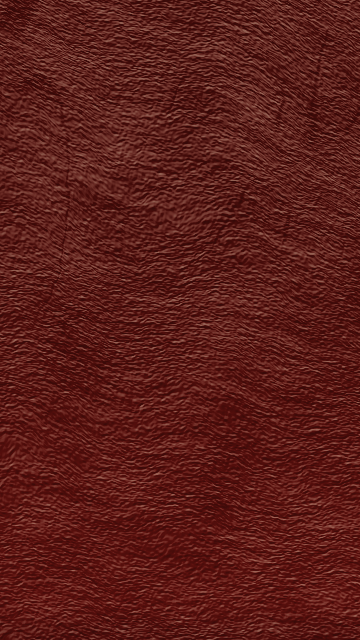
This texture is drawn by a WebGL 1 fragment shader. Its source:

```glsl
precision highp float;
// Aged red-brown leather: fine pebbled grain, slanting wrinkles and dark creases.
// A height field of stretched gradient noise is lit from above by differencing,
// then coloured as a red body plus a pale sheen that grows towards the top.

uniform vec2 u_resolution;

// All lengths are in canvas widths.
const vec2 GRAIN_FREQ = vec2(88.0, 148.0);
const vec2 PEBBLE_FREQ = vec2(42.0, 84.0);
const vec2 WRINKLE_FREQ = vec2(11.0, 42.0);
const vec2 STREAK_FREQ = vec2(5.0, 28.0);
const vec2 CREASE_FREQ = vec2(2.1, 5.5);
const vec2 VEIN_FREQ = vec2(4.2, 1.3);
const vec2 LIGHT_STEP = vec2(-0.0012, 0.0034);
const float RELIEF_GAIN = 3.7;
const float SHEEN_BASE = 0.09;
const float SHEEN_GAIN = 0.32;
const float RED_BOTTOM = 0.35;
const float RED_TOP = 0.305;
const vec3 BODY_TINT = vec3(1.0, 0.172, 0.143);
const vec3 SHEEN_COLOR = vec3(0.22, 0.29, 0.25);

vec2 hash2(vec2 cell) {
  vec3 h = fract(cell.xyx * vec3(0.1031, 0.1030, 0.0973));
  h += dot(h, h.yzx + 33.33);
  return 2.0 * fract((h.xx + h.yz) * h.zy) - 1.0;
}

// Gradient noise, centred on zero.
float noise(vec2 p) {
  vec2 i = floor(p);
  vec2 f = p - i;
  vec2 w = f * f * f * (f * (f * 6.0 - 15.0) + 10.0);
  float a = dot(hash2(i), f);
  float b = dot(hash2(i + vec2(1.0, 0.0)), f - vec2(1.0, 0.0));
  float c = dot(hash2(i + vec2(0.0, 1.0)), f - vec2(0.0, 1.0));
  float d = dot(hash2(i + 1.0), f - 1.0);
  return mix(mix(a, b, w.x), mix(c, d, w.x), w.y);
}

// Bends the plane so that wrinkles slope down to the right, more so at the top.
vec2 flow(vec2 p) {
  float slope = 0.08 + 0.2 * p.y;
  float bend = 0.13 * noise(p * 2.3 + 7.0) + 0.02 * noise(p * 11.0);
  return vec2(p.x - 0.15 * p.y, p.y + slope * p.x + bend);
}

float line(float level, float width) {
  return 1.0 - smoothstep(0.0, width, abs(level));
}

// Long slanting creases and upright veins, broken up by masks.
float creases(vec2 p) {
  vec2 q = p + 0.014 * vec2(noise(p * 17.0), noise(p * 17.0 + 40.0))
             + 0.006 * vec2(noise(p * 47.0), noise(p * 47.0 + 80.0));
  float slanted = line(noise(flow(q) * CREASE_FREQ + 3.7) - 0.06, 0.022);
  slanted *= smoothstep(-0.05, 0.25, noise(p * 3.1 + 21.0));
  vec2 upright = vec2(q.x - 0.22 * q.y, q.y);
  float vein = line(noise(upright * VEIN_FREQ + 12.4) - 0.05, 0.022);
  vein *= smoothstep(0.0, 0.25, noise(p * 3.7 + 55.0)) * smoothstep(0.5, 1.2, p.y);
  return max(slanted, vein);
}

float height(vec2 p) {
  vec2 q = flow(p);
  q += 0.005 * vec2(noise(p * 38.0 + 9.0), noise(p * 38.0 + 30.0));
  float grain = noise(q * GRAIN_FREQ);
  float pebble = noise(q * PEBBLE_FREQ + 17.0);
  float wrinkle = abs(noise(q * WRINKLE_FREQ + 5.0));
  float cross_fold = abs(noise(vec2(q.x + 0.5 * q.y, q.y - 0.4 * q.x) * 24.0));
  return grain + 0.85 * pebble + 1.3 * wrinkle + 0.6 * cross_fold
       - 0.22 * creases(p);
}

void main() {
  vec2 p = gl_FragCoord.xy / u_resolution.x;
  float rise = gl_FragCoord.y / u_resolution.y;
  vec2 q = flow(p);

  // Relief shading, creases and broad uneven wear.
  float light = RELIEF_GAIN * (height(p) - height(p + LIGHT_STEP));
  light -= 0.85 * creases(p);
  light += 1.1 * noise(q * STREAK_FREQ + 2.0);
  light += 0.7 * noise(p * 2.6 + 14.0) + 0.5 * noise(p * 7.0 + 31.0);

  // Sheen strengthens upwards with a soft glow near the top centre.
  float glow = exp(-dot(p - vec2(0.6, 1.62), p - vec2(0.6, 1.62)) * 4.0);
  float sheen_light = light + mix(-0.3, 0.35, smoothstep(0.05, 0.85, rise));
  sheen_light += 0.25 * glow;
  float sheen = clamp(SHEEN_BASE + SHEEN_GAIN * sheen_light, 0.0, 1.1);

  // Saturated red body, darker in the hollows and at the lower edge.
  float red = mix(RED_BOTTOM, RED_TOP, smoothstep(0.0, 0.75, rise));
  red += 0.045 * clamp(light, -2.2, 0.6);
  red -= 0.035 * (1.0 - smoothstep(0.0, 0.06, rise));
  gl_FragColor = vec4(red * BODY_TINT + sheen * SHEEN_COLOR, 1.0);
}
```
